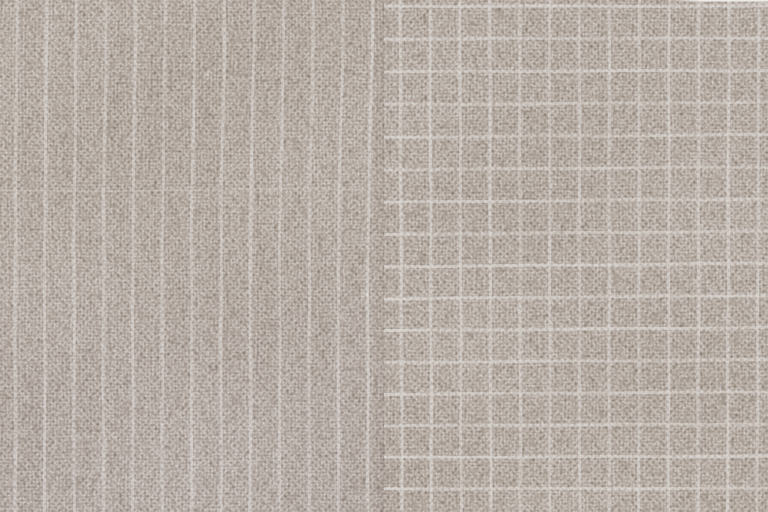
Reproduce this texture procedurally as a Shadertoy shader.

```glsl
// Two panels of linen meeting at a central seam: pale stripes on the left, a pale check on the right.
// Cellular noise makes the grain and uneven yarns, and sines make the plain weave;
// the stripes are repeated distance bands that bend a little across the cloth.

vec2 hash2(vec2 p) {
    vec3 q = fract(p.xyx * vec3(0.1031, 0.1030, 0.0973));
    q += dot(q, q.yzx + 33.33);
    return fract((q.xx + q.yz) * q.zy);
}

// Distance to the nearest scattered point
float cellular(vec2 p) {
    vec2 cell = floor(p), f = fract(p);
    float nearest = 2.0;
    for (int j = -1; j <= 1; j++)
        for (int i = -1; i <= 1; i++) {
            vec2 o = vec2(i, j);
            vec2 r = o + hash2(cell + o + 50.0) - f;
            nearest = min(nearest, dot(r, r));
        }
    return sqrt(nearest);
}

float band(float dist, float halfWidth, float px) {
    return clamp((halfWidth - abs(dist)) / px + 0.5, 0.0, 1.0) * min(1.0, 2.0 * halfWidth / px);
}

// Repeated yarn; its strength varies per stripe and along its length
float stripes(float across, float along, float pitch, float seed, float px) {
    float id = floor(across / pitch + 0.5);
    float strength = 0.78 + 0.22 * hash2(vec2(id, seed)).x;
    strength += 0.09 * sin(along * 11.0 + id * 2.4 + seed) + 0.06 * sin(along * 37.0 + id * 4.1);
    float wobble = 0.0006 * sin(along * 17.0 + id * 1.7 + seed);
    float dist = across - id * pitch + wobble;
    return strength * (0.8 * band(dist, 0.0029, px) + 0.2 * exp(-dist * dist / 0.00002));
}

void mainImage(out vec4 fragColor, in vec2 fragCoord) {
    float px = 1.0 / iResolution.y;
    vec2 uv = fragCoord * px;
    float x = uv.x, depth = 1.0 - uv.y;
    float right = clamp((x - 0.75) / px + 0.5, 0.0, 1.0);

    // Plain weave with gently wandering threads, fading when too fine to resolve
    float threads = 150.0;
    float detail = 1.0 - smoothstep(0.2, 0.9, threads * px);
    vec2 warp = uv + 0.0012 * vec2(sin(uv.y * 23.0 + x * 5.0), sin(x * 19.0 + uv.y * 7.0));
    vec2 phase = 6.28318 * threads * warp;
    float over = sin(phase.x * 0.5) * sin(phase.y * 0.5);
    float gaps = cos(phase.x) + cos(phase.y);
    float grain = 0.43 - cellular(warp * threads * 1.1 + 7.0);
    float warpYarn = 0.42 - cellular(warp * vec2(threads, 36.0));
    float weftYarn = 0.42 - cellular(warp.yx * vec2(threads, 46.0) + 17.0);

    float tone = 0.41 + detail * (0.1 * gaps + 0.24 * over + 0.85 * grain);
    tone += detail * (0.42 * warpYarn + mix(0.26, 0.36, right) * weftYarn);
    tone += 0.03 * sin(x * 9.0 + 2.0 * sin(depth * 5.0)) + 0.025 * sin(depth * 13.0 + x * 6.0);
    tone += 0.025 * sin(x * 71.0 + 1.5 * sin(depth * 7.0)) * (1.0 - right);

    // Left stripes lean toward the outer edge as they descend
    float lean = (0.003 + 0.009 * x) * smoothstep(0.0, 0.5, depth);
    float leftYarn = stripes(x + lean - 0.0332, depth, 0.0579, 3.0, px);
    float faint = band(depth - 0.371 - 0.002 * sin(x * 8.0), 0.0016, px) * 0.4;
    faint += band(depth - 0.853, 0.0014, px) * 0.2 * (1.0 - smoothstep(0.5, 0.65, x));
    leftYarn = max(leftYarn * 0.74, faint);

    // Right check: straight columns, and rows that sag near the seam
    float columns = stripes(x - 0.7813 - 0.004 * depth, depth, mix(0.0584, 0.0578, depth), 9.0, px);
    columns *= smoothstep(0.758, 0.768, x);
    float sag = 0.007 * (1.5 - x) / 0.75 * sin(3.14159 * depth);
    float rows = stripes(depth - 0.0117 - sag, x, 0.0628, 21.0, px);
    rows *= 0.88 + 0.2 * (1.0 - smoothstep(0.76, 0.86, x));
    float check = max(columns * 0.82, rows * 0.95) + 0.2 * min(columns, rows);

    float pale = mix(leftYarn, check, right) * (0.92 + 0.25 * detail * over);
    tone = mix(tone, 1.1 + 0.3 * detail * grain, clamp(pale, 0.0, 1.0));

    // Thick slubs in the striped panel
    vec2 slubs[3] = vec2[3](vec2(0.332, 0.201), vec2(0.406, 0.143), vec2(0.713, 0.576));
    for (int i = 0; i < 3; i++) {
        vec2 r = (vec2(x, depth) - slubs[i]) / vec2(0.007, 0.005);
        tone += 0.4 * exp(-dot(r, r));
    }

    // Shaded fold beside the seam and a light selvage at the upper right
    tone -= 0.1 * smoothstep(0.727, 0.737, x) * (1.0 - right);
    tone -= 0.15 * band(x - 0.748, 0.0018, px);
    float selvage = band(depth, 0.003, px) * smoothstep(1.3, 1.38, x);

    // Warm linen, a little redder in the mid tones
    vec3 linen = mix(vec3(0.63, 0.59, 0.55), vec3(0.82, 0.80, 0.78), tone);
    linen -= vec3(0.0, 0.007, 0.009) * max(0.0, 4.0 * tone * (1.0 - tone));
    linen += vec3(0.0, 0.001, 0.010) * smoothstep(0.3, 1.0, depth) * (1.0 - right);
    fragColor = vec4(mix(linen, vec3(0.93, 0.92, 0.91), selvage), 1.0);
}
```
